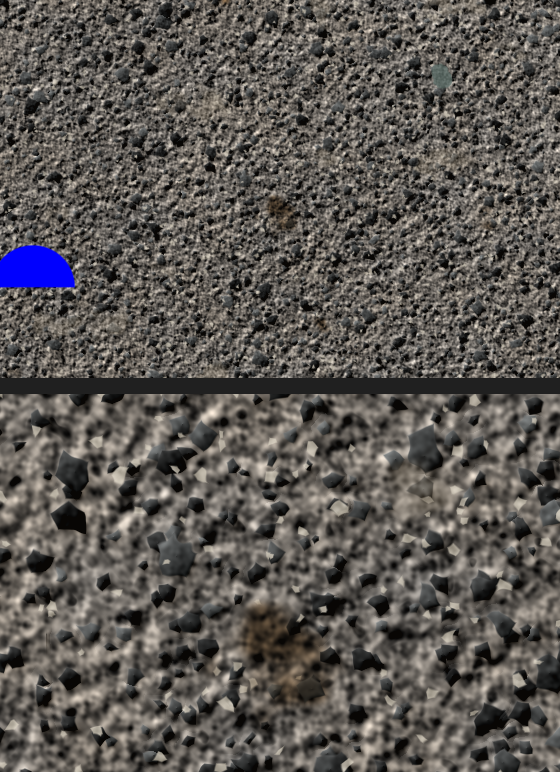
Top: the whole. Bottom: its middle third, enlarged.
This texture is drawn by a WebGL 1 fragment shader. Its source:

```glsl
precision highp float;
// Rough weathered asphalt with dark angular chips, pale flecks and a blue half disc.

uniform vec2 u_resolution;

const vec3 WARM_TINT = vec3(1.035, 1.0, 0.96);
const vec3 CHIP_TINT = vec3(0.97, 1.0, 1.0);
const vec3 STAIN_TINT = vec3(0.62, 0.53, 0.42);
const vec3 SAND_COLOR = vec3(0.56, 0.52, 0.46);
const vec3 FLECK_COLOR = vec3(0.76, 0.73, 0.67);
const vec3 PEBBLE_COLOR = vec3(0.36, 0.41, 0.39);
const vec3 DISC_COLOR = vec3(0.0, 0.0, 1.0);
const vec2 LIGHT = vec2(-0.6, 0.8);
const float BASE_TONE = 0.405;
const float RELIEF = 0.85;
const float RELIEF_STEP = 0.0035;
const float GRIT = 0.27;
const float BIG_CHIPS = 25.0;
const float SMALL_CHIPS = 52.0;
const float FLECKS = 78.0;
const vec2 PEBBLE_POS = vec2(1.168, 0.798);
const vec2 DISC_POS = vec2(0.087, 0.240);
const float DISC_RADIUS = 0.111;
const float TAU = 6.2832;

float hash(vec2 p) {
  return fract(sin(dot(p, vec2(127.1, 311.7))) * 43758.5453);
}

mat2 turn(float a) {
  return mat2(cos(a), sin(a), -sin(a), cos(a));
}

float noise(vec2 p) {
  vec2 i = floor(p), f = fract(p);
  f = f * f * (3.0 - 2.0 * f);
  vec2 e = vec2(1.0, 0.0);
  return mix(mix(hash(i), hash(i + e), f.x),
             mix(hash(i + e.yx), hash(i + e.xx), f.x), f.y);
}

// Bumpy surface: three turned octaves, so no lattice shows.
float surface(vec2 p) {
  return 0.5 * noise(turn(0.5) * p * 58.0)
       + 0.38 * noise(turn(1.3) * p * 105.0 + 17.0)
       + 0.27 * noise(turn(2.2) * p * 185.0 + 43.0);
}

// Nearest angular chip: x = signed distance, y = random id, zw = offset from its middle.
vec4 chip(vec2 p, float scale, float share, float seed) {
  p = turn(seed) * p * scale;
  vec2 cell = floor(p);
  vec4 best = vec4(9.0, 0.0, 0.0, 1.0);
  for (int y = -1; y <= 1; y++) {
    for (int x = -1; x <= 1; x++) {
      vec2 c = cell + vec2(float(x), float(y));
      vec2 key = c + seed * 31.0;
      if (hash(key) > share) continue;
      vec2 middle = c + 0.1 + 0.8 * vec2(hash(key + 5.3), hash(key + 9.1));
      vec2 q = turn(TAU * hash(key + 2.7)) * (p - middle);
      q.x *= 0.65 + 0.4 * hash(key + 7.9);
      float r = mix(0.2, 0.46, pow(hash(key + 3.3), 1.5));
      float d = -9.0;
      for (int k = 0; k < 5; k++) {
        float n = float(k);
        float a = TAU * (n + 0.7 * hash(key + n * 1.7)) / 5.0;
        d = max(d, dot(q, vec2(cos(a), sin(a))) - r * (0.65 + 0.35 * hash(key - n)));
      }
      if (d < best.x) best = vec4(d, hash(key + 4.4), (p - middle) * turn(seed));
    }
  }
  best.x /= scale;
  return best;
}

// Lays a chip on the ground, with a lit rim and a shadow on the far side.
vec3 layChip(vec3 ground, vec4 c, float grain, float px) {
  float facing = dot(normalize(c.zw + 0.0001), LIGHT);
  float tone = mix(0.07, 0.35, c.y * c.y) + 0.3 * grain + 0.05 * facing;
  ground = mix(ground, CHIP_TINT * tone, smoothstep(px, -px, c.x));
  float rim = exp(-abs(c.x) / 0.0028);
  return ground + rim * (facing > 0.0 ? 0.15 : 0.21) * facing;
}

void main() {
  vec2 p = gl_FragCoord.xy / u_resolution.y;
  float px = 1.0 / u_resolution.y;
  vec2 warped = p + 0.005 * (vec2(noise(p * 95.0), noise(p * 95.0 + 37.0)) - 0.5);

  // Ground: side-lit relief, fine grit, pits and broad changes of tone.
  float slope = surface(p - LIGHT * RELIEF_STEP) - surface(p + LIGHT * RELIEF_STEP);
  float grit = noise(turn(0.9) * p * 240.0) - 0.5;
  float broad = noise(p * 4.0 + 3.0) - 0.5;
  float pits = smoothstep(0.68, 0.9, noise(turn(0.8) * warped * 72.0 + 11.0));
  float tone = BASE_TONE + RELIEF * slope + GRIT * grit + 0.07 * broad - 0.2 * pits;
  vec3 color = WARM_TINT * tone;
  color *= mix(vec3(1.0), vec3(1.03, 1.0, 0.96), noise(p * 14.0 + 8.0));

  // Chips, thicker towards the right.
  float grain = 0.6 * slope + 0.4 * grit;
  float density = 0.26 + 0.07 * p.x;
  color = layChip(color, chip(warped, SMALL_CHIPS, density + 0.06, 0.7), grain, px);
  color = layChip(color, chip(warped, BIG_CHIPS, density, 1.9), grain, px);

  // Pale flecks, brown stains and sandy patches.
  vec4 fleck = chip(warped, FLECKS, 0.09, 2.6);
  color = mix(color, FLECK_COLOR + 0.4 * grain, 0.85 * smoothstep(px, -px, fleck.x));
  float patches = noise(p * 7.0 + 21.0) + 0.2 * (noise(p * 40.0) - 0.5);
  color *= mix(vec3(1.0), STAIN_TINT, smoothstep(0.86, 0.98, patches));
  color = mix(color, SAND_COLOR + 0.5 * grain, 0.5 * smoothstep(0.12, 0.03, patches));

  // One smooth greenish pebble.
  vec2 q = turn(-0.5) * (warped - PEBBLE_POS);
  float pebble = length(q * vec2(1.25, 0.9)) - 0.031;
  color = mix(color, PEBBLE_COLOR + 0.25 * grain, smoothstep(px, -px, pebble));

  // Flat blue half disc.
  vec2 b = p - DISC_POS;
  float disc = max(length(b) - DISC_RADIUS, -b.y);
  color = mix(max(color, vec3(0.03, 0.025, 0.015)), DISC_COLOR, smoothstep(px, -px, disc));

  gl_FragColor = vec4(clamp(color, 0.0, 1.0), 1.0);
}
```
